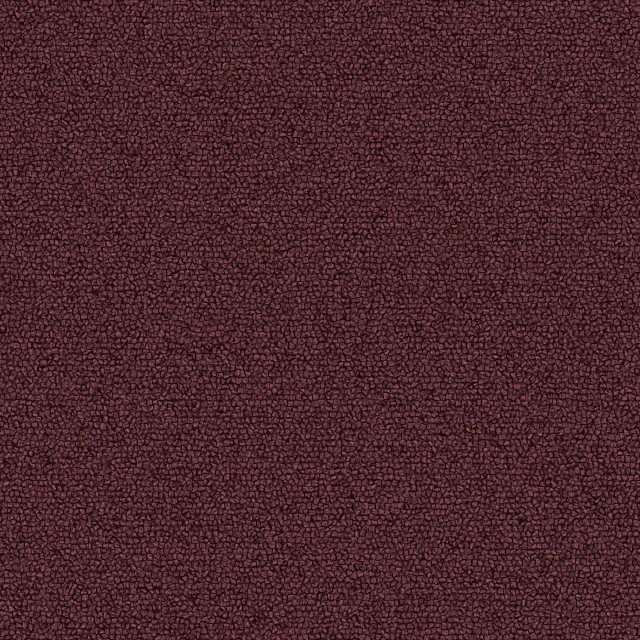
Write a WebGL 2 fragment shader that draws this texture.

```glsl
#version 300 es
precision highp float;
// Draws a burgundy crepe cloth: small blocky tufts of fibre with soft dark gaps between them.
uniform vec2 u_resolution;
out vec4 fragColor;

vec2 hash2(vec2 p) {
  vec3 q = fract(vec3(p.xyx) * vec3(0.1031, 0.1030, 0.0973));
  q += dot(q, q.yzx + 33.33);
  return fract((q.xx + q.yz) * q.zy);
}

float valueNoise(vec2 p) {
  vec2 cell = floor(p), f = fract(p);
  f = f * f * (3.0 - 2.0 * f);
  float low = mix(hash2(cell).x, hash2(cell + vec2(1, 0)).x, f.x);
  float high = mix(hash2(cell + vec2(0, 1)).x, hash2(cell + vec2(1, 1)).x, f.x);
  return mix(low, high, f.y);
}

// Noise whose light and dark strands cancel out nearby, leaving no blotches
float strands(vec2 p) {
  return valueNoise(p) - valueNoise(p + vec2(0.3, 1.4));
}

// Distance between round and square, so that gaps run mostly along the threads
float blockLength(vec2 d) {
  d = abs(d);
  return mix(length(d), max(d.x, d.y), 0.8);
}

// x: gap distance to the next tuft, y: random value of that gap, zw: cell of the tuft
vec4 tufts(vec2 p) {
  vec2 nearestCell = vec2(0), secondCell = vec2(0);
  float nearest = 9.0, second = 9.0;
  for (int y = -2; y <= 2; y++) {
    float row = floor(p.y) + float(y);
    float shift = 0.5 * mod(row, 2.0);
    for (int x = -2; x <= 2; x++) {
      vec2 cell = vec2(floor(p.x - shift) + float(x), row);
      vec2 centre = cell + vec2(shift + 0.5, 0.5) + 0.68 * (hash2(cell + 17.0) - 0.5);
      float d = blockLength(p - centre);
      if (d < nearest) {
        second = nearest;
        secondCell = nearestCell;
        nearest = d;
        nearestCell = cell;
      } else if (d < second) {
        second = d;
        secondCell = cell;
      }
    }
  }
  return vec4(second - nearest, hash2(nearestCell + secondCell + 0.5).x, nearestCell);
}

void main() {
  vec2 uv = gl_FragCoord.xy / min(u_resolution.x, u_resolution.y);

  // Tufts on a slightly disturbed weave
  vec2 weave = uv * 112.0;
  vec2 wobble = vec2(valueNoise(weave * 1.7), valueNoise(weave * 1.7 + 61.0)) - 0.5;
  vec4 tuft = tufts(weave + 0.3 * wobble + 200.0);
  vec2 seed = hash2(tuft.zw + 5.0);

  // Fine fibres, each tuft with its own direction
  float angle = 6.2832 * seed.x;
  mat2 turn = mat2(cos(angle), -sin(angle), sin(angle), cos(angle));
  float fibre = strands((turn * uv) * vec2(200.0, 430.0) + 900.0 + 90.0 * seed);
  float fuzz = strands(uv * 460.0 + 900.0);

  // Soft gaps of slightly varied depth
  float ragged = tuft.x + 0.08 * fibre + 0.05 * fuzz;
  float gap = mix(0.65, 1.1, tuft.y) * (1.0 - smoothstep(0.0, 0.44, ragged));

  // Tone from gap to fibre
  float tone = mix(0.67, 0.06, gap);
  tone += (0.46 * fibre + 0.26 * fuzz) * mix(1.0, 0.4, gap);
  vec3 colour = mix(vec3(0.12, 0.03, 0.03), vec3(0.53, 0.31, 0.35), clamp(tone, -0.1, 1.25));

  // Rust and plum strands
  float hue = valueNoise(uv * 260.0 + 40.0) + 0.3 * seed.y - 0.65;
  colour += (1.0 - gap) * hue * vec3(0.03, 0.01, -0.055);

  fragColor = vec4(clamp(colour, 0.0, 1.0), 1.0);
}
```
